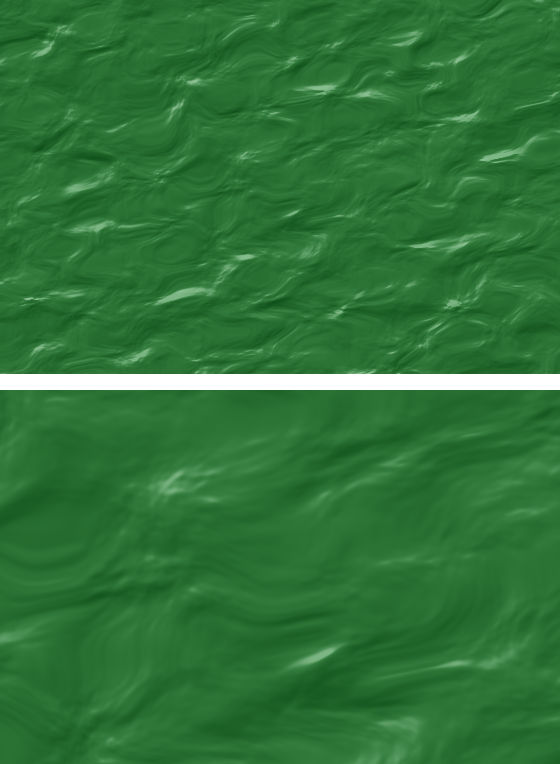
Top: the whole. Bottom: its middle third, enlarged.
This texture is drawn by a WebGL 1 fragment shader. Its source:

```glsl
precision highp float;
// Glossy green surface of small slanted folds, lit from above.
uniform vec2 u_resolution;

float hash(vec2 cell) {
  vec3 p = fract(cell.xyx * 0.1031);
  p += dot(p, p.yzx + 33.33);
  return fract((p.x + p.y) * p.z);
}

float noise(vec2 p) {
  vec2 cell = floor(p), f = fract(p);
  vec2 blend = f * f * f * (f * (f * 6.0 - 15.0) + 10.0);
  float low = mix(hash(cell), hash(cell + vec2(1.0, 0.0)), blend.x);
  float high = mix(hash(cell + vec2(0.0, 1.0)), hash(cell + 1.0), blend.x);
  return mix(low, high, blend.y);
}

mat2 rotation(float angle) {
  float c = cos(angle), s = sin(angle);
  return mat2(c, s, -s, c);
}

// Warped layers of noise, each finer and flatter than the last
float surfaceHeight(vec2 p) {
  vec2 warp = vec2(noise(p * 1.1 + 17.3), noise(p * 1.1 + 61.7)) - 0.5;
  p += 0.85 * warp;
  float height = 0.0, amplitude = 0.5;
  for (int i = 0; i < 5; i++) {
    height += amplitude * noise(p);
    p = rotation(0.55) * p * 1.9 + 23.7;
    amplitude *= 0.4;
  }
  return height;
}

void main() {
  vec2 uv = gl_FragCoord.xy / u_resolution.y;

  // Stretch the folds along a line that climbs to the right
  vec2 p = rotation(-0.2) * uv * vec2(9.0, 14.5) + 40.0;

  // Slope towards the light, positive where the surface faces it
  vec2 toLight = 0.03 * normalize(vec2(-0.2, 1.0));
  float slope = (surfaceHeight(p - toLight) - surfaceHeight(p + toLight)) / 0.06;

  // Soft shading with a slow drift of brightness
  float drift = noise(uv * 2.5 + 9.0) - 0.5;
  float light = slope / (1.0 + 0.3 * abs(slope)) + 0.15 * drift;
  vec3 color = vec3(0.163, 0.441, 0.201) + vec3(0.084, 0.104, 0.084) * light;

  // Pale glints, broken up by fine streaks
  float streaks = noise(p * vec2(3.0, 5.0) + 5.0);
  float glint = smoothstep(0.2, 1.2, slope);
  glint *= glint * mix(0.45, 1.0, streaks);
  color = mix(color, vec3(0.58, 0.78, 0.61), 0.9 * glint);

  gl_FragColor = vec4(color, 1.0);
}
```
